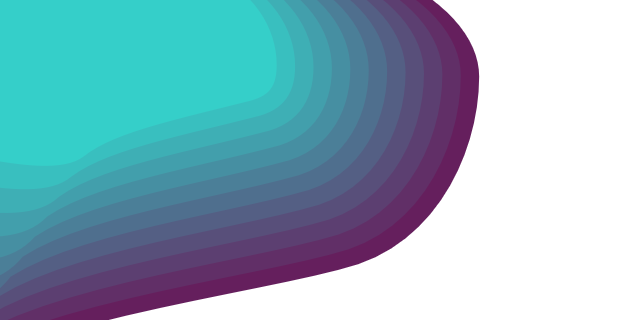
This background is drawn by a Shadertoy shader. Its source:

```glsl
const float GRID_HEIGHT = 384.0; // design units per canvas height
const int LAYERS = 12;
const int CURVES = 4;
const int STEPS = 14;
const vec3 WHITE = vec3(1.0);
const vec3 TURQUOISE = vec3(0.208, 0.812, 0.788);
const vec3 PLUM = vec3(0.396, 0.122, 0.365);

// Chained cubic Bezier controls of the innermost and outermost blobs
const vec2 INNER[13] = vec2[13](
    vec2(270, 409), vec2(310, 384), vec2(332, 346), vec2(332, 306),
    vec2(332, 279), vec2(322, 269), vec2(300, 263),
    vec2(200, 238), vec2(135, 224), vec2(100, 196),
    vec2(80, 181), vec2(40, 183), vec2(-10, 192));
const vec2 OUTER[13] = vec2[13](
    vec2(480, 409), vec2(545, 374), vec2(575, 332), vec2(575, 292),
    vec2(575, 209), vec2(530, 101), vec2(430, 67),
    vec2(330, 35), vec2(60, 4), vec2(-60, -68),
    vec2(-90, -116), vec2(-120, -136), vec2(-180, -136));

vec2 controlPoint(int index, float blend) {
    return mix(INNER[index], OUTER[index], blend);
}

vec2 bezier(vec2 a, vec2 b, vec2 c, vec2 d, float t) {
    float s = 1.0 - t;
    return s * s * s * a + 3.0 * s * t * (s * b + t * c) + t * t * t * d;
}

float squaredSegmentDistance(vec2 p, vec2 a, vec2 b) {
    vec2 ap = p - a, ab = b - a;
    vec2 offset = ap - ab * clamp(dot(ap, ab) / dot(ab, ab), 0.0, 1.0);
    return dot(offset, offset);
}

// True when a ray from p towards the right meets the segment
bool rayCrosses(vec2 p, vec2 a, vec2 b) {
    if ((a.y > p.y) == (b.y > p.y)) return false;
    return p.x < mix(a.x, b.x, (p.y - a.y) / (b.y - a.y));
}

// Signed distance to the blended outline, negative inside
float blobDistance(vec2 p, float blend) {
    float nearest = 1e9;
    float side = 1.0;
    for (int i = 0; i < CURVES; i++) {
        vec2 a = controlPoint(3 * i, blend);
        vec2 b = controlPoint(3 * i + 1, blend);
        vec2 c = controlPoint(3 * i + 2, blend);
        vec2 d = controlPoint(3 * i + 3, blend);
        vec2 start = a;
        for (int j = 1; j <= STEPS; j++) {
            vec2 end = bezier(a, b, c, d, float(j) / float(STEPS));
            nearest = min(nearest, squaredSegmentDistance(p, start, end));
            if (rayCrosses(p, start, end)) side = -side;
            start = end;
        }
    }
    return side * sqrt(nearest);
}

void mainImage(out vec4 fragColor, in vec2 fragCoord) {
    float pixel = GRID_HEIGHT / iResolution.y;
    vec2 p = fragCoord * pixel;
    vec3 color = WHITE;

    // Stack the blobs from the largest to the smallest
    for (int i = LAYERS - 1; i >= 0; i--) {
        float blend = float(i) / float(LAYERS - 1);
        float coverage = clamp(0.5 - blobDistance(p, blend) / pixel, 0.0, 1.0);
        color = mix(color, mix(TURQUOISE, PLUM, blend), coverage);
    }
    fragColor = vec4(color, 1.0);
}
```
